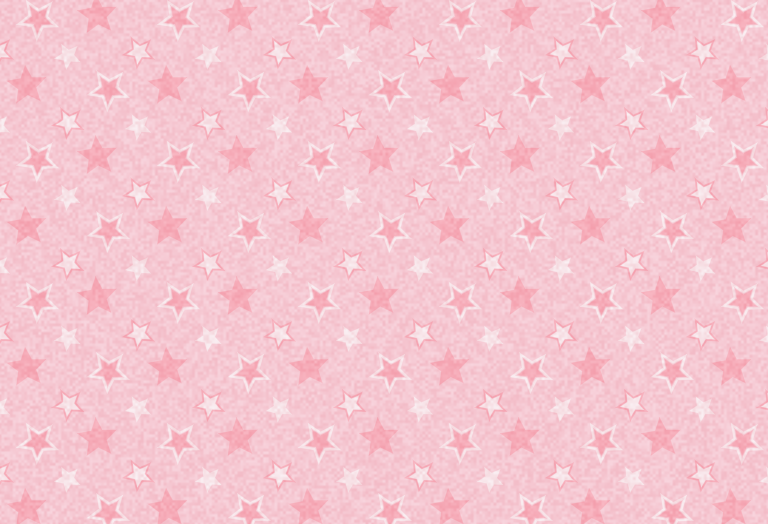
This pattern is drawn by a WebGL 2 fragment shader. Its source:

```glsl
#version 300 es
precision highp float;
// Pink paper scattered with four kinds of five-pointed stars on a half-drop lattice:
// outlined and solid, rose and white. Each star is a distance function wrapped into
// its nearest lattice cell; fine value noise gives the paper a stippled grain.

#define REPEATS 5.447        // tiles across the canvas width
#define INNER_RATIO 0.46     // notch radius over tip radius
#define WHITE_LINE 0.0165    // outline widths, in tiles
#define ROSE_LINE 0.0125
#define GRAIN_SCALE 270.0    // grains across the canvas width
#define GRAIN_DEPTH 0.10
#define PAPER vec3(0.962, 0.782, 0.822)
#define ROSE  vec3(0.965, 0.672, 0.722)
#define WHITE vec3(0.970, 0.890, 0.908)

uniform vec2 u_resolution;
out vec4 fragColor;

const float PI = 3.14159265;

float hash(vec2 p) {
    return fract(sin(dot(p, vec2(12.9898, 78.233))) * 43758.5453);
}

float valueNoise(vec2 p) {
    vec2 i = floor(p), f = fract(p);
    f = f * f * (3.0 - 2.0 * f);
    float low = mix(hash(i), hash(i + vec2(1.0, 0.0)), f.x);
    float high = mix(hash(i + vec2(0.0, 1.0)), hash(i + vec2(1.0, 1.0)), f.x);
    return mix(low, high, f.y);
}

// Offset from the nearest star centre on the half-drop lattice
vec2 latticeOffset(vec2 p, vec2 centre) {
    vec2 a = fract(p - centre + 0.5) - 0.5;
    vec2 b = fract(p - centre) - 0.5;
    return dot(a, a) < dot(b, b) ? a : b;
}

vec2 rotate(vec2 p, float angle) {
    float c = cos(angle), s = sin(angle);
    return vec2(c * p.x + s * p.y, c * p.y - s * p.x);
}

// Signed distance to a five-pointed star, one tip up
float starDistance(vec2 p, float radius) {
    vec2 k1 = vec2(cos(PI / 5.0), -sin(PI / 5.0));
    vec2 k2 = vec2(-k1.x, k1.y);
    p.x = abs(p.x);
    p -= 2.0 * max(dot(k1, p), 0.0) * k1;
    p -= 2.0 * max(dot(k2, p), 0.0) * k2;
    p.x = abs(p.x);
    p.y -= radius;
    vec2 edge = INNER_RATIO * vec2(-k1.y, k1.x) - vec2(0.0, 1.0);
    float h = clamp(dot(p, edge) / dot(edge, edge), 0.0, radius);
    return length(p - edge * h) * sign(p.y * edge.x - p.x * edge.y);
}

float fill(float d, float pixel) {
    return 1.0 - smoothstep(-0.75 * pixel, 0.75 * pixel, d);
}

// Band of the given width just inside the edge
float outline(float d, float width, float pixel) {
    return fill(max(d, -d - width), pixel);
}

void main() {
    vec2 uv = gl_FragCoord.xy / u_resolution.x;
    vec2 p = uv * REPEATS;
    float pixel = REPEATS / u_resolution.x;
    vec3 color = PAPER;

    // Rose star inside a white outline
    vec2 q = rotate(latticeOffset(p, vec2(0.270, 0.582)), PI - 0.06);
    color = mix(color, WHITE, outline(starDistance(q, 0.160), WHITE_LINE, pixel));
    color = mix(color, ROSE, fill(starDistance(q, 0.102), pixel));

    // Solid rose star
    q = rotate(latticeOffset(p, vec2(0.691, 0.610)), 0.09);
    color = mix(color, ROSE, fill(starDistance(q, 0.147), pixel));

    // White star inside a rose outline
    q = rotate(latticeOffset(p, vec2(0.986, 0.348)), PI - 0.13);
    color = mix(color, ROSE, outline(starDistance(q, 0.123), ROSE_LINE, pixel));
    color = mix(color, WHITE, fill(starDistance(q, 0.086), pixel));

    // Solid white star
    q = rotate(latticeOffset(p, vec2(0.482, 0.319)), PI - 0.13);
    color = mix(color, WHITE, fill(starDistance(q, 0.097), pixel));

    // Stippled grain, mostly in green and blue so the red stays even
    float grain = valueNoise(uv * GRAIN_SCALE) - 0.5;
    color += grain * GRAIN_DEPTH * vec3(0.2, 1.0, 0.9);

    fragColor = vec4(clamp(color, 0.0, 1.0), 1.0);
}
```
